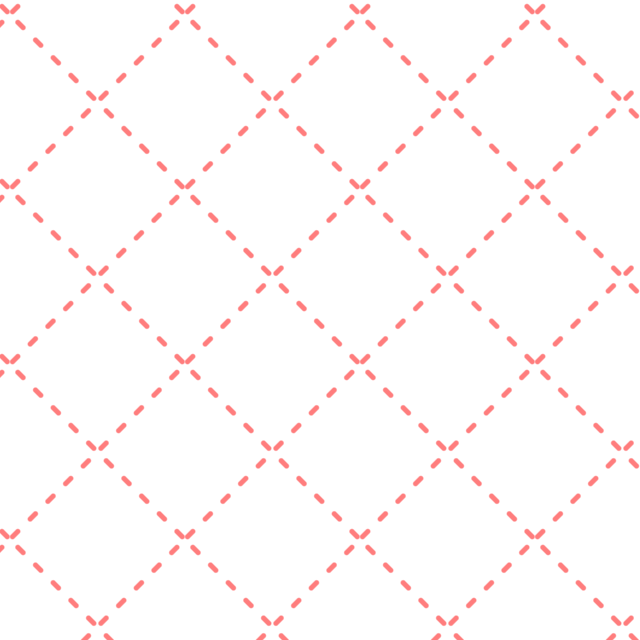
Give the GLSL for this pattern, as a three.js fragment shader.

```glsl
// Lattice of diamonds drawn with coral dashed diagonals on white.
// Each diagonal is a row of round-capped dashes that restarts at every tile,
// and the falling diagonals are mirrored to give the rising ones.

varying vec2 vUv;

const vec3 PAPER = vec3(1.0);
const vec3 CORAL = vec3(1.0, 0.49, 0.49);

const float UNIT = 1.0 / 512.0;              // drawing unit, as a canvas fraction
const float TILE = 140.0;                    // about 3.66 tiles across and down
const vec2 CROSSING = vec2(7.9, 11.5);       // first crossing, from the upper left
const float DASHES = 10.0;                   // dashes per tile on each diagonal
const float PITCH = 20.0;                    // dash spacing along the diagonal
const float DASH = 6.0;                      // dash length without its caps
const float WIDTH = 4.0;                     // stroke width
const float FIRST = 12.0;                    // crossing to the first dash centre
const float SOFTNESS = 0.75;                 // half width of the soft edge

// Distance to a round-capped dash lying along x, centred at the origin.
float dashDistance(vec2 p, float len, float width) {
  p.x = max(abs(p.x) - 0.5 * len, 0.0);
  return length(p) - 0.5 * width;
}

// Distance to the dashed diagonals along x = y, repeated every tile.
float diagonalDistance(vec2 p, float tile) {
  float row = floor((p.y - p.x) / tile + 0.5);
  p.y -= row * tile;
  float along = (p.x + p.y) * sqrt(0.5);
  float across = (p.y - p.x) * sqrt(0.5);

  // The join between runs lies midway between the last and first dash.
  float run = tile * sqrt(2.0);
  float halfJoin = 0.5 * (run - (DASHES - 1.0) * PITCH);
  float s = mod(along - FIRST + halfJoin, run) - halfJoin;
  float index = clamp(floor(s / PITCH + 0.5), 0.0, DASHES - 1.0);
  return dashDistance(vec2(s - index * PITCH, across), DASH, WIDTH);
}

void main() {
  vec2 p = vec2(vUv.x, 1.0 - vUv.y) / UNIT - CROSSING;

  float falling = diagonalDistance(p, TILE);
  float rising = diagonalDistance(vec2(-p.x, p.y), TILE);
  float ink = 1.0 - smoothstep(-SOFTNESS, SOFTNESS, min(falling, rising));

  gl_FragColor = vec4(mix(PAPER, CORAL, ink), 1.0);
}
```
